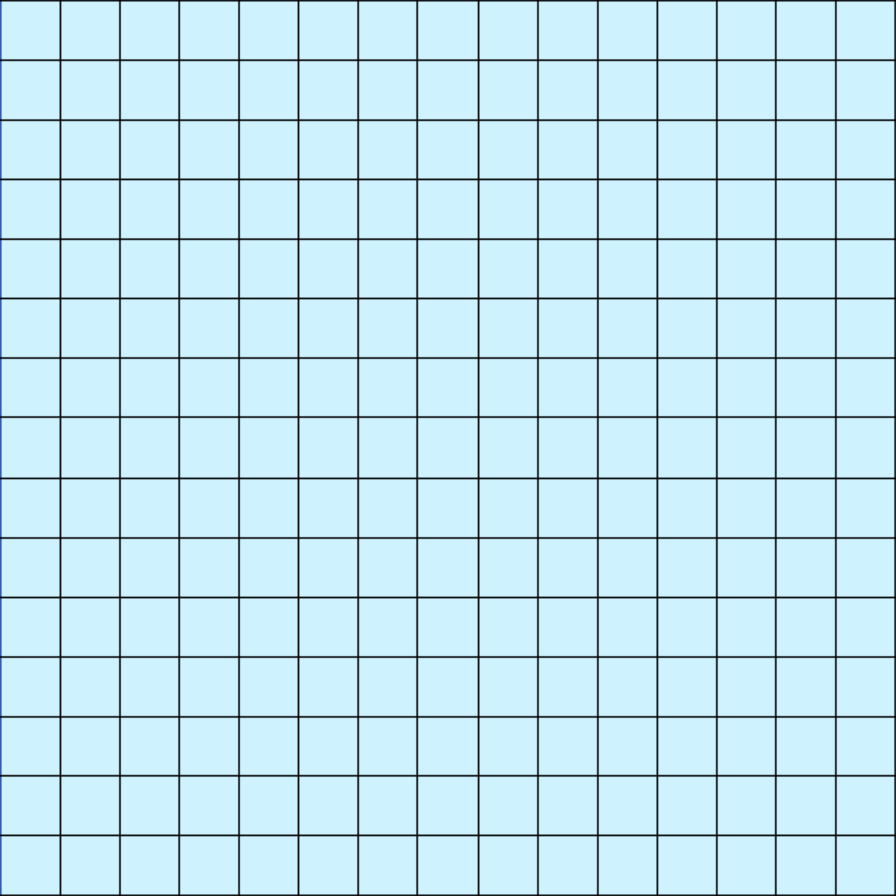
This pattern is drawn by a Shadertoy shader. Its source:

```glsl
float hash(vec2 p) {
    return fract(sin(dot(p, vec2(127.1, 311.7))) * 43758.5453);
}

// Coverage of the ruled line nearest to x, along one axis
float ruledLine(float x, float axis, float blur) {
    float index = floor(x * 15.0 + 0.5);
    // Lines settle on a fine lattice with a slight drift
    float slot = min(floor(index * 512.0 / 15.0), 511.0);
    float drift = (hash(vec2(index, axis)) - 0.5) * 0.4;
    float dist = abs(x - (slot + 0.5 + drift) / 512.0);
    return 0.95 * (1.0 - smoothstep(0.00098 - blur, 0.00098 + blur, dist));
}

void mainImage(out vec4 fragColor, in vec2 fragCoord) {
    vec2 uv = fragCoord / iResolution.xy;
    vec2 blur = 1.0 / iResolution.xy;
    vec3 color = vec3(0.81, 0.95, 1.0);

    // Vertical rules, with a blue one on the left border
    vec3 ink = uv.x < 0.03 ? vec3(0.12, 0.29, 0.62) : vec3(0.0);
    color = mix(color, ink, ruledLine(uv.x, 1.0, blur.x));

    // Horizontal rules, counted from the top
    color = mix(color, vec3(0.0), ruledLine(1.0 - uv.y, 2.0, blur.y));

    fragColor = vec4(color, 1.0);
}
```
